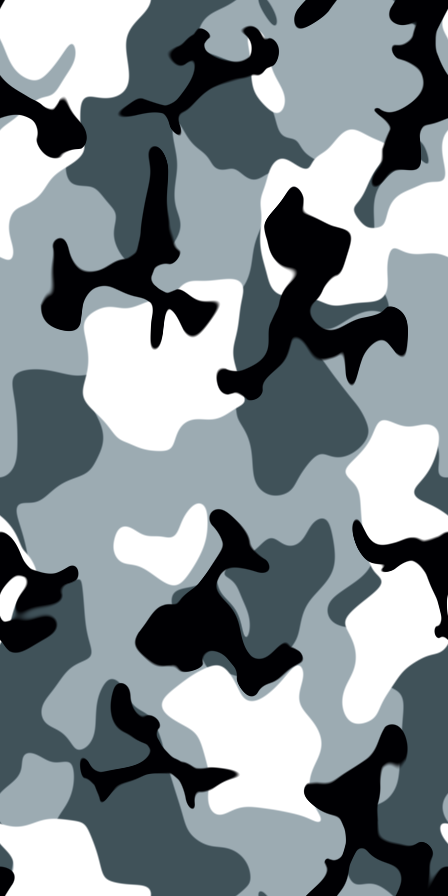
Write a WebGL 1 fragment shader that draws this pattern.

```glsl
precision highp float;
// Winter camouflage: grey ground, slate and white patches, branching black strokes.

uniform vec2 u_resolution;

const vec3 GROUND = vec3(0.61, 0.67, 0.70);
const vec3 SLATE  = vec3(0.25, 0.32, 0.35);
const vec3 WHITE  = vec3(1.0);
const vec3 BLACK  = vec3(0.0, 0.0, 0.01);

const float SLATE_LEVEL = 0.22;    // thresholds in standard deviations
const float WHITE_LEVEL = 0.655;
const float SLATE_SEED  = 3.7;
const float WHITE_SEED  = 8.2;
const float LOW_FREQ    = 1.5;     // range of patch frequencies
const float HIGH_FREQ   = 7.0;
const float WARP        = 0.018;   // strength of the lobed distortion
const float STRETCH     = 0.8;     // below 1 draws patches out vertically
const float EDGE        = 0.0026;  // half width of the soft edge
const float CELL        = 0.5;     // spacing of the black strokes
const float JITTER      = 0.26;
const float FILLET      = 0.025;   // rounding where limbs join
const float ROUGHNESS   = 0.007;   // uneven thickness of the strokes
const float HUB_RADIUS  = 0.042;
const float KNEE_RADIUS = 0.024;
const float KNOB_RADIUS = 0.021;
const float TAU         = 6.28319;
const int   WAVES       = 18;

float hash(float n) {
  return fract(sin(n * 127.1 + 3.3) * 4375.85);
}

// Sum of cosines that tile a 1 x 2 area, scaled to unit variance.
float waves(vec2 p, float seed, float lowFreq, float highFreq) {
  float sum = 0.0;
  float power = 0.0;
  for (int i = 0; i < WAVES; i++) {
    float n = float(i);
    float freq = mix(lowFreq, highFreq, n / float(WAVES - 1));
    float angle = n * 2.4 + seed;
    vec2 k = freq * vec2(cos(angle), STRETCH * sin(angle));
    k = floor(k * vec2(1.0, 2.0) + 0.5) * vec2(1.0, 0.5);
    float amp = pow(freq, -1.3);
    sum += amp * cos(TAU * (dot(k, p) + hash(n + seed * 5.3)));
    power += 0.5 * amp * amp;
  }
  return sum / sqrt(power);
}

vec2 warp(vec2 p) {
  return p + WARP * vec2(waves(p, 1.3, 4.0, 8.0), waves(p, 5.9, 4.0, 8.0));
}

// Height of the slate and white fields above their thresholds.
vec2 patches(vec2 p) {
  vec2 q = warp(p);
  return vec2(waves(q, SLATE_SEED, LOW_FREQ, HIGH_FREQ) - SLATE_LEVEL,
              waves(q, WHITE_SEED, LOW_FREQ, HIGH_FREQ) - WHITE_LEVEL);
}

float smoothMin(float a, float b) {
  float h = max(FILLET - abs(a - b), 0.0) / FILLET;
  return min(a, b) - 0.25 * FILLET * h * h;
}

float taperedLimb(vec2 p, vec2 a, vec2 b, float ra, float rb) {
  vec2 ab = b - a;
  float h = clamp(dot(p - a, ab) / dot(ab, ab), 0.0, 1.0);
  return length(p - a - ab * h) - mix(ra, rb, h);
}

vec2 polar(float angle, float radius) {
  return radius * vec2(cos(angle), sin(angle));
}

// Three bent arms with side knobs and bulbous tips, one figure per grid cell.
float strokes(vec2 p) {
  float dist = 1.0;
  float row = floor(p.y / CELL);
  for (int j = -1; j <= 1; j++) {
    float y = row + float(j);
    float shift = 0.5 * mod(y, 2.0);
    float column = floor(p.x / CELL - shift);
    for (int i = -1; i <= 1; i++) {
      float x = column + float(i);
      float id = mod(x, 2.0) + 2.0 * mod(y, 4.0);
      float seed = id * 17.0;
      float size = mix(0.7, 1.2, fract(id * 0.375 + 0.06));
      vec2 jitter = JITTER * (vec2(hash(seed), hash(seed + 1.0)) - 0.5);
      vec2 q = (p - CELL * vec2(x + shift + 0.5, y + 0.5) - jitter) / size;
      float turn = TAU * hash(seed + 2.0);
      for (int arm = 0; arm < 3; arm++) {
        float s = seed + 3.0 + 4.0 * float(arm);
        float angle = turn + TAU / 3.0 * float(arm) + 1.4 * (hash(s) - 0.5);
        float bend = 2.6 * (hash(s + 1.0) - 0.5);
        vec2 knee = polar(angle, mix(0.07, 0.14, hash(s + 2.0)));
        vec2 tip = knee + polar(angle + bend, mix(0.05, 0.14, hash(s + 3.0)));
        vec2 knob = knee + polar(angle - sign(bend) * 1.3, 0.055);
        float tipRadius = mix(0.026, 0.044, hash(s + 0.5));
        float upper = taperedLimb(q, vec2(0.0), knee, HUB_RADIUS, KNEE_RADIUS);
        float lower = taperedLimb(q, knee, tip, KNEE_RADIUS, tipRadius);
        float side = taperedLimb(q, knee, knob, KNEE_RADIUS, KNOB_RADIUS);
        float limb = smoothMin(smoothMin(upper, lower), side);
        dist = smoothMin(dist, size * limb);
      }
    }
  }
  return dist + ROUGHNESS * waves(p, 2.2, 4.0, 9.0);
}

void main() {
  vec2 p = gl_FragCoord.xy / u_resolution.x;

  // Dividing by the slope turns field heights into distances.
  const float STEP = 0.001;
  vec2 height = patches(p);
  vec2 dx = (patches(p + vec2(STEP, 0.0)) - height) / STEP;
  vec2 dy = (patches(p + vec2(0.0, STEP)) - height) / STEP;
  vec2 slope = max(sqrt(dx * dx + dy * dy), vec2(0.001));
  vec2 cover = smoothstep(-EDGE, EDGE, height / slope);

  vec3 color = mix(GROUND, SLATE, cover.x);
  color = mix(color, WHITE, cover.y);
  float ink = 1.0 - smoothstep(-EDGE, EDGE, strokes(warp(p)));
  color = mix(color, BLACK, ink);
  gl_FragColor = vec4(color, 1.0);
}
```
